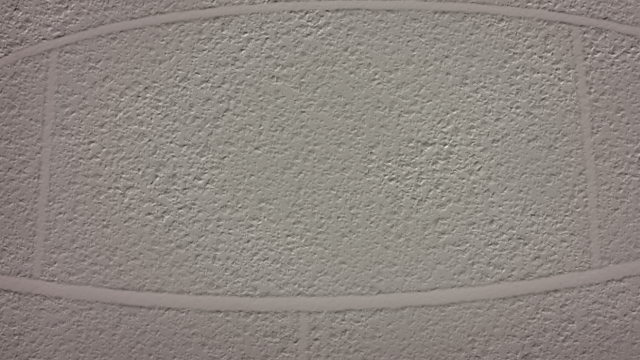
Reproduce this texture procedurally as a Shadertoy shader.

```glsl
// Painted block wall seen through a bulging lens: one whole block between curved
// mortar beads, with parts of its neighbours. Pitted paint is a height field of
// warped cellular noise, lit by differencing it along the light direction.

const vec3 PAINT_MID = vec3(0.572, 0.558, 0.525);   // olive grey, centre
const vec3 PAINT_EDGE = vec3(0.525, 0.480, 0.475);  // pinkish grey, rim
const vec3 MORTAR_TINT = vec3(0.050, 0.044, 0.046);
const vec2 LENS_CENTRE = vec2(0.98, 0.56);
const vec2 LIGHT_STEP = vec2(-0.0020, 0.0042);      // towards the light
const float RELIEF = 0.32;           // strength of the pit lighting
const float PIT_SHADE = 0.045;       // darkening inside pits
const float BOND_SHIFT = 0.521;      // offset of every other course
const float BEAD_TOP = 0.015;        // half widths of the mortar
const float BEAD_BOTTOM = 0.023;
const float BEAD_SIDE = 0.017;
const float CREASE_WIDTH = 0.0045;

vec2 hash2(vec2 c) {
    vec3 q = fract(c.xyx * vec3(0.1031, 0.1030, 0.0973));
    q += dot(q, q.yzx + 33.33);
    return fract((q.xx + q.yz) * q.zy);
}

// Cellular noise whose points have random strength; 0 in a pit, 1 on the flat.
float pits(vec2 p, float sparsity) {
    vec2 cell = floor(p);
    float nearest = 2.0;
    for (int j = -1; j <= 1; j++) {
        for (int i = -1; i <= 1; i++) {
            vec2 c = cell + vec2(i, j);
            float weakness = sparsity * hash2(c + 71.0).x;
            nearest = min(nearest, length(c + hash2(c) - p) + weakness);
        }
    }
    return smoothstep(0.15, 0.68, nearest);
}

// Layered sines, roughly -1 to 1, for broad variation.
float drift(vec2 p) {
    return 0.5 * sin(p.x + 1.7 * sin(p.y * 0.8 + 1.0))
         + 0.3 * sin(p.y * 1.9 - p.x * 1.3 + 2.0)
         + 0.2 * sin(p.x * 3.1 + p.y * 2.7);
}

// Paint surface: fine, medium and a few coarse pits.
float surfaceHeight(vec2 p, float patches) {
    vec2 w = p + 0.0035 * vec2(drift(p * 130.0), drift(p.yx * 150.0 + 4.0));
    w.x *= 0.82;
    return 0.45 * pits(w * 50.0, 0.55)
         + 0.35 * pits(w * 92.0 + 17.0, 0.45)
         + 0.40 * patches * pits(w * 27.0 + 41.0, 1.3);
}

// Curved bed joints and side joints, as functions of the other coordinate.
float topJoint(float x) {
    float d = (x - 1.02) * (x - 1.02);
    return 0.987 - 0.107 * d - 0.047 * d * d;
}
float bottomJoint(float x) { return 0.155 + 0.104 * (x - 0.78) * (x - 0.78); }
float leftJoint(float y) { return 0.085 + 0.076 * y; }
float rightJoint(float y) { return 1.660 - 0.073 * y * y; }

float crease(float d) {
    d /= CREASE_WIDTH;
    return exp(-d * d);
}

void mainImage(out vec4 fragColor, in vec2 fragCoord) {
    vec2 p = fragCoord / iResolution.y;
    p.x += 0.5 * (16.0 / 9.0 - iResolution.x / iResolution.y);

    // Running-bond coordinates and signed distances to the joints
    float low = bottomJoint(p.x);
    float rise = topJoint(p.x) - low;
    float v = (p.y - low) / rise;
    float left = leftJoint(p.y);
    float span = rightJoint(p.y) - left;
    float u = (p.x - left) / span + BOND_SHIFT * mod(floor(v), 2.0);
    float wobble = 0.0016 * drift(p * 38.0);
    float bed = (v - round(v)) * rise + wobble;
    float side = (u - round(u)) * span + wobble;

    // Mortar coverage
    float bedWidth = v > 0.5 ? BEAD_TOP : BEAD_BOTTOM;
    float bedMask = 1.0 - smoothstep(0.6 * bedWidth, bedWidth, abs(bed));
    float sideMask = 1.0 - smoothstep(0.3 * BEAD_SIDE, BEAD_SIDE, abs(side));
    float mortar = max(bedMask, 0.85 * sideMask);

    // Pitted paint, rougher in patches and smoother over mortar
    float patches = smoothstep(-0.5, 0.7, drift(p * vec2(8.0, 10.0) + 3.0));
    float rough = mix(0.8, 1.2, patches) * (1.0 - 0.85 * mortar);
    rough *= mix(0.75, 1.0, smoothstep(0.15, 0.45, p.y));
    float height = surfaceHeight(p, patches);
    float lit = height - surfaceHeight(p + LIGHT_STEP, patches);
    float flatness = height - 0.55 - 0.3 * patches;

    // Base colour: lens falloff plus slow mottling
    vec2 fromCentre = (p - LENS_CENTRE) * vec2(1.0, 1.25);
    float rim = smoothstep(0.25, 1.05, length(fromCentre));
    vec3 color = mix(PAINT_MID, PAINT_EDGE, rim);
    color -= 0.030 * (1.0 - smoothstep(0.0, 0.16, p.x));
    color -= 0.035 * (1.0 - smoothstep(0.0, 0.20, p.y));
    color += 0.007 * drift(p * 5.0 + 2.0);
    color += rough * (RELIEF * lit + PIT_SHADE * flatness);

    // Beads: bright crown, lit from above, with uneven shadow creases
    float wear = 0.75 + 0.35 * drift(p * vec2(17.0, 5.0));
    float crown = clamp(bed / bedWidth, -1.0, 1.0);
    color += bedMask * (MORTAR_TINT + 0.030 * crown);
    color -= wear * (0.085 * crease(bed - bedWidth) + 0.105 * crease(bed + bedWidth));
    color += sideMask * (1.0 - bedMask) * 0.6 * MORTAR_TINT;
    color -= (1.0 - bedMask) * 0.028 * wear * crease(abs(side) - BEAD_SIDE);

    fragColor = vec4(clamp(color, 0.0, 1.0), 1.0);
}
```
